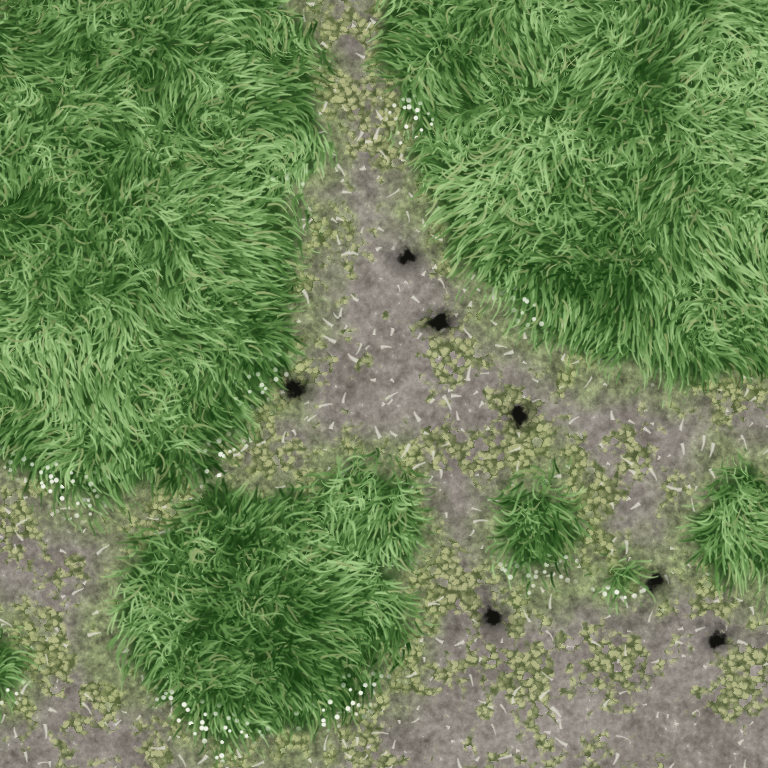
Reproduce this texture procedurally as a Shadertoy shader.

```glsl
const vec3 GRASS_DARK = vec3(0.10, 0.23, 0.07), GRASS_MID = vec3(0.36, 0.52, 0.27);
const vec3 GRASS_LIGHT = vec3(0.66, 0.80, 0.54), GRASS_DRY = vec3(0.68, 0.69, 0.49);
const vec3 SOIL_DARK = vec3(0.35, 0.33, 0.30), SOIL_LIGHT = vec3(0.74, 0.71, 0.68);
const vec3 MOSS_DARK = vec3(0.27, 0.33, 0.16), MOSS_LIGHT = vec3(0.72, 0.74, 0.52);
const vec3 TURF = vec3(0.47, 0.53, 0.34), STRAW = vec3(0.86, 0.85, 0.80);
const vec3 PETAL = vec3(0.94, 0.95, 0.90), HOLE = vec3(0.07, 0.07, 0.06);
const int LAYERS = 11;
const float BLADE_CELL = 0.021, BLADE_WIDTH = 0.0017, SOFTNESS = 0.0008;
const float MOSS_CELL = 0.0085, FLOWER_CELL = 0.0115;

// Grass mounds: centre, radii
const vec4 MOUNDS[10] = vec4[10](
    vec4(0.13, 0.68, 0.27, 0.34), vec4(0.19, 0.87, 0.24, 0.22),
    vec4(0.90, 0.82, 0.36, 0.32), vec4(0.61, 0.95, 0.12, 0.16),
    vec4(0.34, 0.20, 0.19, 0.17), vec4(0.47, 0.32, 0.08, 0.08),
    vec4(0.70, 0.31, 0.06, 0.07), vec4(0.97, 0.31, 0.07, 0.08),
    vec4(0.81, 0.25, 0.03, 0.03), vec4(-0.01, 0.135, 0.04, 0.05));
const vec2 HOLES[7] = vec2[7](vec2(0.53, 0.665), vec2(0.39, 0.495), vec2(0.677, 0.46),
    vec2(0.637, 0.195), vec2(0.935, 0.168), vec2(0.853, 0.241), vec2(0.569, 0.58));

vec3 hash3(vec2 p) {
    vec3 q = fract(p.xyx * vec3(0.1031, 0.1030, 0.0973));
    q += dot(q, q.yxz + 33.33);
    return fract((q.xxy + q.yzz) * q.zyx);
}

float corner(vec2 i, vec2 f, vec2 o) { return dot(hash3(i + o).xy * 2.0 - 1.0, f - o); }

float gradientNoise(vec2 p) {
    vec2 i = floor(p), f = fract(p), u = f * f * (3.0 - 2.0 * f);
    float low = mix(corner(i, f, vec2(0, 0)), corner(i, f, vec2(1, 0)), u.x);
    float high = mix(corner(i, f, vec2(0, 1)), corner(i, f, vec2(1, 1)), u.x);
    return 1.4 * mix(low, high, u.y);
}

float fbm(vec2 p) {
    float sum = 0.0, gain = 0.6;
    for (int i = 0; i < 4; i++, gain *= 0.6) {
        sum += gain * gradientNoise(p);
        p = mat2(1.6, 1.2, -1.2, 1.6) * p + 17.3;
    }
    return sum;
}

vec2 neighbour(int k) { return vec2(k % 3 - 1, k / 3 - 1); }

// Outward lean (xy) and height (z) of the dominant mound
vec3 moundAt(vec2 p) {
    vec3 best = vec3(0.0, 0.0, -1.0);
    for (int i = 0; i < 10; i++) {
        vec2 r = MOUNDS[i].zw, d = (p - MOUNDS[i].xy) / r;
        float h = (1.0 - length(d)) * min(r.x, r.y);
        if (h > best.z) best = vec3(d, h);
    }
    return best + vec3(0.0, 0.0, 0.035 * fbm(p * 12.0));
}

// Coverage (x) and position from root to tip, -1 to 1 (y)
vec2 blade(vec2 a, vec2 dir, float reach, float width, float bend, float soft) {
    float t = dot(a, dir) / reach;
    float s = dot(a, vec2(-dir.y, dir.x)) + bend * reach * (t * t - 0.3);
    float edge = abs(s) - width * (0.75 - 0.45 * t);
    return vec2((1.0 - smoothstep(-soft, soft, edge)) * (1.0 - smoothstep(0.8, 1.0, abs(t))), t);
}

// Distance to the nearest scattered point (x) and its random values (yz)
vec3 scatter(vec2 q) {
    vec3 best = vec3(9.0);
    for (int k = 0; k < 9; k++) {
        vec2 cell = floor(q) + neighbour(k);
        float d = length(q - cell - hash3(cell + 71.0).xy);
        if (d < best.x) best = vec3(d, hash3(cell + 113.0).xy);
    }
    return best;
}

vec3 ground(vec2 p, float height, float soft) {
    float coarse = fbm(p * 9.0), fine = fbm(p * 45.0), grit = fbm(p * 130.0 + 9.0);
    float tone = 0.56 + 0.35 * coarse + 0.45 * fine + 0.35 * grit;
    vec3 col = mix(SOIL_DARK, SOIL_LIGHT, clamp(tone, 0.0, 1.0));
    col = mix(col, STRAW, 0.8 * smoothstep(0.4, 0.75, grit + 0.5 * fine));
    // Turf fringe and ragged moss leaves
    float fringe = smoothstep(-0.07, 0.0, height + 0.06 * coarse);
    col = mix(col, TURF * (1.0 + 0.6 * fine + 0.5 * grit), 0.75 * fringe);
    vec3 leaf = scatter((p + 0.006 * vec2(grit, fine)) / MOSS_CELL);
    float moss = smoothstep(-0.02, 0.2, fbm(p * 11.0 + 40.0) + 0.6 * fine);
    float lit = (0.35 + 0.9 * leaf.y) * (1.0 - smoothstep(0.2, 0.75, leaf.x)) + 0.4 * grit + 0.1;
    col = mix(col, mix(MOSS_DARK, MOSS_LIGHT, clamp(lit, 0.0, 1.0)), 0.8 * moss * step(leaf.z, 0.85));
    // Scattered straw
    for (int k = 0; k < 9; k++) {
        vec2 cell = floor(p / BLADE_CELL) + neighbour(k);
        vec3 r = hash3(cell + 211.0), v = hash3(cell + 307.0);
        vec2 dir = vec2(cos(6.283 * v.x), sin(6.283 * v.x));
        vec2 a = p - (cell + r.xy) * BLADE_CELL + 0.0015 * vec2(fine, grit);
        float cover = blade(a, dir, 0.003 + 0.009 * v.y * v.y, 0.001 + 0.0015 * v.z, 0.1, soft).x;
        col = mix(col, STRAW, 0.85 * cover * step(r.z, 0.35));
    }
    // Burrow mouths
    for (int i = 0; i < 7; i++) {
        float d = length((p - HOLES[i]) / vec2(0.015, 0.012) + vec2(coarse, 1.4 * fine));
        col = mix(col * (0.65 + 0.35 * smoothstep(0.6, 2.4, d)), HOLE, 1.0 - smoothstep(0.5, 1.05, d));
    }
    return col;
}

void mainImage(out vec4 fragColor, in vec2 fragCoord) {
    vec2 p = fragCoord / iResolution.y;
    float soft = SOFTNESS + 0.5 / iResolution.y;
    vec3 mound = moundAt(p);
    vec3 col = mix(ground(p, mound.z, soft), GRASS_DARK, 0.85 * smoothstep(-0.005, 0.025, mound.z));
    // Overlapping blades follow the slope and a swirling flow
    vec2 outward = normalize(mound.xy + 1e-4);
    vec2 swirl = vec2(gradientNoise(p * 11.0), gradientNoise(p * 11.0 + 31.0));
    vec2 flow = mound.xy + 1.9 * swirl + vec2(0.1, -0.15);
    float clump = 0.5 * fbm(p * 17.0 + 5.0) + 0.42 * gradientNoise(p * 4.5 + 60.0);
    for (int i = 0; i < LAYERS * 9 && mound.z > -0.06; i++) {
        float layer = float(i / 9);
        vec2 q = p / BLADE_CELL + vec2(0.37, 0.61) * layer, cell = floor(q) + neighbour(i % 9);
        vec3 r = hash3(cell + 37.0 * layer), v = hash3(cell + 37.0 * layer + 501.0);
        vec2 a = (q - cell - r.xy) * BLADE_CELL, dir = normalize(flow + 1.3 * (v.xy - 0.5) + 1e-4);
        vec2 b = blade(a, dir, 0.011 + 0.009 * v.z, BLADE_WIDTH, 0.5 * (r.z - 0.5), soft);
        float tone = 0.06 + 0.25 * layer / float(LAYERS) + 0.7 * v.x + 0.18 * b.y + clump;
        vec3 green = mix(GRASS_DARK, GRASS_MID, clamp(tone * 2.0, 0.0, 1.0));
        green = mix(green, GRASS_LIGHT, clamp(tone * 2.0 - 1.0, 0.0, 1.0));
        green = mix(green, GRASS_DRY, 0.6 * step(0.93, r.z));
        float grown = smoothstep(0.0, 0.006, mound.z + dot(outward, a) + 0.015 - 0.045 * v.y);
        col = mix(col, green, 0.92 * b.x * grown);
    }
    // White flowers along the lower mound edges
    vec3 flower = scatter(p / FLOWER_CELL);
    float band = smoothstep(-0.015, 0.0, mound.z) * (1.0 - smoothstep(0.02, 0.05, mound.z));
    band *= smoothstep(0.35, 0.6, -mound.y) * smoothstep(-0.1, 0.15, gradientNoise(p * 7.0 + 12.0));
    float petal = (1.0 - smoothstep(0.2, 0.4, flower.x + 0.12 * flower.z)) * step(flower.y, 0.6);
    fragColor = vec4(mix(col, PETAL, petal * band), 1.0);
}
```
